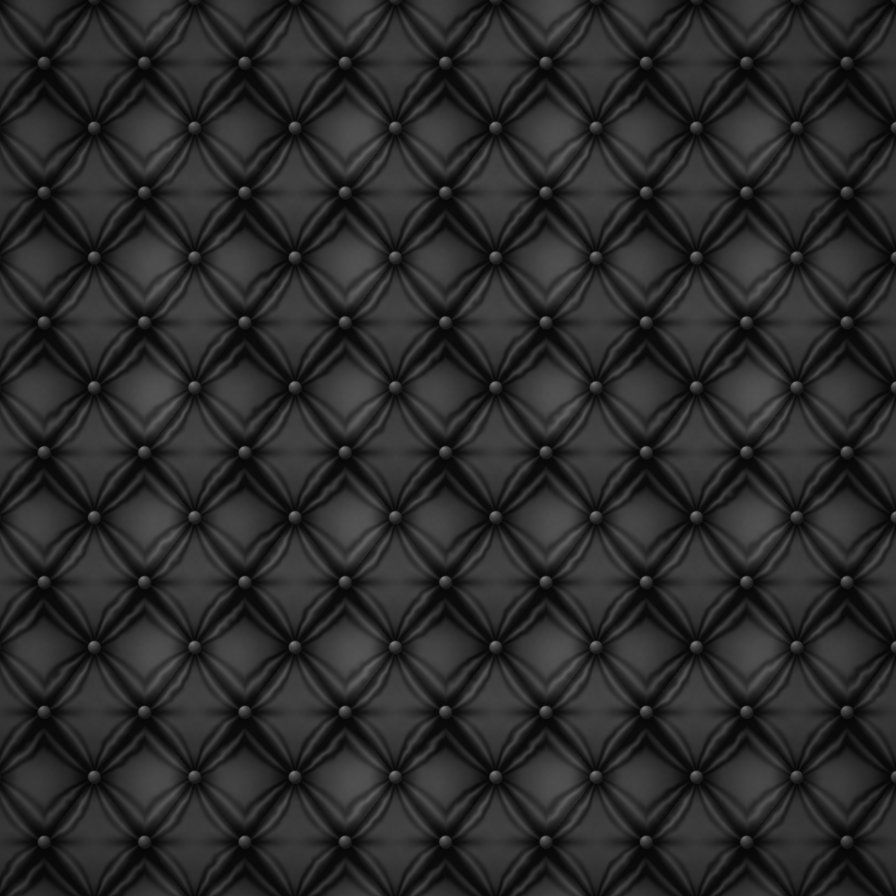
Give the GLSL for this pattern, as a WebGL 2 fragment shader.

```glsl
#version 300 es
precision highp float;
// Black tufted leather: buttons on a staggered lattice pull diamond cushions
// into folds. Each cushion is shaded in local coordinates; the folds are bands
// of a seam distance scaled so that they pinch together at the buttons.
uniform vec2 u_resolution;
out vec4 fragColor;

const vec2  PITCH = vec2(0.1120, 0.1449);    // spacing of buttons in a column and row
const vec2  ORIGIN = vec2(0.3854, 0.4948);   // one button centre
const float BUTTON_RADIUS = 0.0074;
const float BODY_TONE = 0.205;
const float RIDGE_LIGHT = 0.085;
const float GROOVE_DARK = 0.095;
const float SEAM_DARK = 0.13;
const float PLEAT_DARK = 0.085;
const float PLEAT_LIGHT = 0.06;
const float BUTTON_SHADE = 0.30;             // tone left right beside a button
const float RAGGED = 0.22;
const float GRAIN = 0.010;
const float VIGNETTE = 0.22;
const vec3  LEATHER_TINT = vec3(1.0, 1.0, 1.005);

float hash(vec2 cell) {
    uvec2 n = uvec2(ivec2(cell) + 4096);
    uint h = n.x * 1597334677u ^ n.y * 3812015801u;
    h = (h ^ (h >> 15)) * 2246822519u;
    h ^= h >> 13;
    return float(h & 65535u) / 65535.0;
}

float noise(vec2 p) {
    vec2 i = floor(p), f = fract(p);
    f = f * f * (3.0 - 2.0 * f);
    return mix(mix(hash(i), hash(i + vec2(1, 0)), f.x),
               mix(hash(i + vec2(0, 1)), hash(i + vec2(1, 1)), f.x), f.y);
}

float bump(float x, float centre, float width) {
    float z = (x - centre) / width;
    return exp(-z * z);
}

// Converts diagonal lattice coordinates to columns and rows.
vec2 fromDiagonal(vec2 g) {
    return 0.5 * vec2(g.x + g.y, g.x - g.y);
}

// Wide cushion: soft pillow with pleats running in from its side buttons.
float wideBody(vec2 d) {
    float side = 0.5 - abs(d.x);
    float slope = abs(d.y) / (side + 0.02);
    float reach = smoothstep(0.5, 0.12, side);
    float tone = BODY_TONE + 0.05 * bump(length(d), 0.0, 0.25) + 0.07 * d.y;
    tone -= PLEAT_DARK * reach * bump(slope, 0.0, 0.13);
    tone += PLEAT_LIGHT * reach * bump(slope, 0.33, 0.16);
    return tone - 0.025 * bump(d.y, 0.0, 0.035);
}

// Smooth cushion: dark at the top, lit low and to one side.
float smoothBody(vec2 d, float facing) {
    float tone = BODY_TONE + 0.01 + 0.02 * facing;
    tone += 0.07 * bump(length(d - vec2(0.05 * facing, -0.08)), 0.0, 0.24);
    tone += 0.14 * d.x * facing;
    return tone - 0.13 * smoothstep(0.0, 0.42, d.y);
}

// Seam, raised fold and inner groove along the four sides of a cushion.
float edgeFolds(vec2 d, bool wide, vec2 p) {
    vec2 a = abs(d);
    float inset = 0.5 - a.x - a.y;
    float along = a.x - a.y + 0.5;
    float bow = 4.0 * along * (1.0 - along);
    float width = wide ? 0.15 * bow : 0.07 * bow + 0.20 * (1.0 - along);
    float rising = smoothstep(0.02, -0.02, d.x * d.y);
    float k = inset / (width + 0.012);
    k += RAGGED * rising * (noise(p * 110.0) - 0.5) * bow;
    float strength = mix(0.8, 1.2, rising);
    float lit = d.y > 0.0 ? 1.0 : 0.8;
    float folds = RIDGE_LIGHT * lit * bump(k, 0.62, 0.17);
    folds -= GROOVE_DARK * bump(k, 1.05, 0.24);
    return strength * folds - SEAM_DARK * bump(k, 0.0, 0.42);
}

// Domed stud lit from the upper left.
float buttonTone(vec2 offset) {
    vec2 n = offset / BUTTON_RADIUS;
    float dome = sqrt(max(0.0, 1.0 - dot(n, n)));
    float light = max(0.0, dot(vec3(n, dome), normalize(vec3(-0.4, 0.7, 0.7))));
    return 0.11 + 0.22 * light + 0.16 * pow(light, 10.0);
}

void main() {
    vec2 p = gl_FragCoord.xy / u_resolution;
    float pixel = 1.0 / min(u_resolution.x, u_resolution.y);
    vec2 q = (p - ORIGIN) / PITCH;
    vec2 diagonal = vec2(q.x + q.y, q.x - q.y);

    // Cushion under this point
    vec2 id = floor(diagonal);
    vec2 centre = fromDiagonal(id + 0.5);
    vec2 d = q - centre;
    bool wide = mod(id.x - id.y, 2.0) < 0.5;
    float facing = mod(floor(centre.x + 0.25), 2.0) < 0.5 ? 1.0 : -1.0;
    float tone = wide ? wideBody(d) : smoothBody(d, facing);
    tone += edgeFolds(d, wide, p);
    tone *= 0.97 + 0.06 * hash(id);
    tone += GRAIN * (noise(p * 260.0) - 0.5);

    // Hollow and stud at the nearest button
    vec2 offset = (q - fromDiagonal(floor(diagonal + 0.5))) * PITCH;
    float r = length(offset);
    tone *= mix(BUTTON_SHADE, 1.0, smoothstep(0.004, 0.032, r));
    tone = max(tone, 0.045);
    tone *= 1.0 - 0.5 * bump(length(offset + vec2(0.0, 0.003)), 0.0, 0.010);
    float stud = smoothstep(pixel, -pixel, r - BUTTON_RADIUS);
    tone = mix(tone, buttonTone(offset), stud);

    // Falloff toward the canvas edges
    tone *= 1.0 - VIGNETTE * smoothstep(0.30, 0.72, length(p - 0.5));
    fragColor = vec4(clamp(tone * LEATHER_TINT, 0.0, 1.0), 1.0);
}
```
